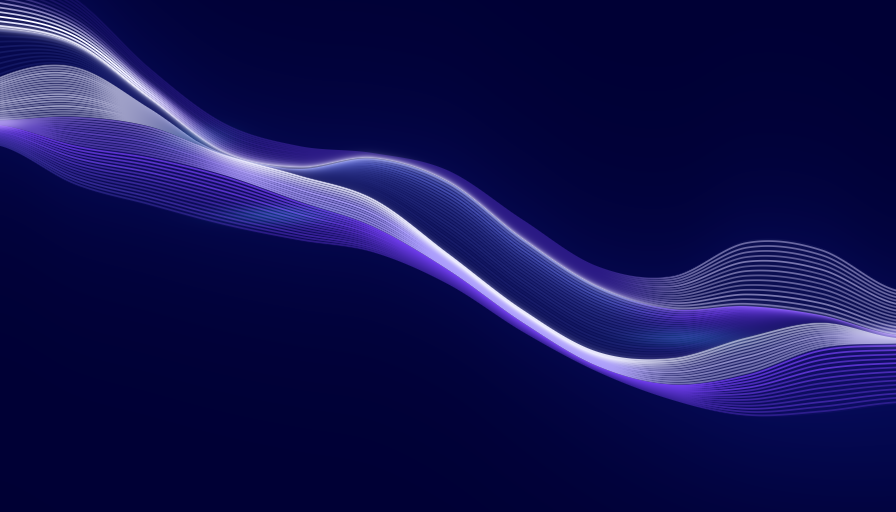
A Shadertoy shader for this background:

```glsl
// Flowing ribbons of fine luminous threads crossing a deep navy field.
// Five splines describe the flow; each ribbon fills the gap between two of
// them with evenly spread threads, so they glow where the gap narrows.

// Spline heights, measured down from the top, at even steps across the canvas
const float OUTER[13] = float[13](-.07, -.005, .132, .240, .285, .299, .333, .429, .520, .539, .470, .484, .564);
const float CREST[13] = float[13](.055, .087, .192, .297, .326, .308, .354, .466, .559, .603, .598, .616, .655);
const float STREAK[13] = float[13](.235, .228, .247, .302, .342, .388, .495, .605, .687, .699, .658, .630, .660);
const float BELLY[13] = float[13](.244, .283, .306, .342, .393, .443, .527, .630, .715, .751, .731, .680, .671);
const float HEM[13] = float[13](.285, .361, .402, .441, .470, .493, .555, .648, .726, .781, .813, .808, .790);

const vec3 VIOLET = vec3(.38, .19, .80);
const vec3 LILAC = vec3(.66, .60, .98);
const vec3 STEEL = vec3(.33, .37, .74);
const vec3 PALE = vec3(.87, .87, .97);
const vec3 TEAL = vec3(.08, .46, .62);

float hash(float n) {
    n = fract(n * .1031);
    n *= n + 33.33;
    return fract(n * (n + n));
}

float bump(float x, float center, float width) {
    float d = (x - center) / width;
    return exp(-d * d);
}

// Catmull-Rom interpolation
float spline(float k[13], float x) {
    int i = clamp(int(floor(x * 12.)), 0, 11);
    float f = x * 12. - float(i);
    float a = k[max(i - 1, 0)], b = k[i], c = k[i + 1], d = k[min(i + 2, 12)];
    return b + .5 * f * (c - a + f * (2. * a - 5. * b + 4. * c - d + f * (3. * (b - c) + d - a)));
}

// Thread coverage between two heights; t runs from 0 at the top to 1 below
float threads(float y, float top, float bottom, float count, float fill, out float t) {
    t = .5 + (y - .5 * (top + bottom)) / max(bottom - top, .006);
    float perPixel = length(vec2(dFdx(t), dFdy(t))) + 1e-5;
    float phase = t * count, aa = perPixel * count;
    float halfWidth = aa * iResolution.y * .0017;
    float line = clamp((halfWidth - abs(fract(phase) - .5)) / aa + .5, 0., 1.);
    line *= .6 + .4 * hash(floor(phase) + count);
    line = mix(line, min(1., 2. * halfWidth), smoothstep(.35, .8, aa));
    float inside = clamp(t / perPixel + .5, 0., 1.) * clamp((1. - t) / perPixel + .5, 0., 1.);
    t = clamp(t, 0., 1.);
    return inside * mix(line, 1., fill);
}

// Screen blending keeps overlapping light below white
void addLight(inout vec3 col, vec3 light) {
    col += (1. - col) * clamp(light, 0., 1.);
}

void mainImage(out vec4 fragColor, in vec2 fragCoord) {
    vec2 uv = fragCoord / iResolution.xy;
    float x = uv.x, y = 1. - uv.y, t;
    float outer = spline(OUTER, x), crest = spline(CREST, x), streak = spline(STREAK, x);
    float belly = spline(BELLY, x), hem = spline(HEM, x);
    float fan = crest + .095 * exp(-9.5 * x);
    float left = 1. - smoothstep(.12, .32, x), right = smoothstep(.66, .78, x);
    float middle = (1. - left) * (1. - right);

    // Navy field with a faint halo around the flow
    float away = max(max(outer - y, y - hem), 0.);
    vec3 col = vec3(0., 0., .205) + vec3(.015, .025, .085) * exp(-7. * away);
    col += vec3(.005, .015, .05) * bump(x, 1., .25) * bump(y, .85, .2);

    // Veil above the crest: white at the left, violet midway, a pale fan at the right
    float cover = threads(y, outer, crest, 14., .06, t);
    float gain = left * mix(.2, 1.2, smoothstep(.35, .75, t)) + middle * .4 + right * .62;
    addLight(col, mix(VIOLET, PALE, max(left * smoothstep(.2, .8, t), right * .85)) * cover * gain);

    // Dim threads in the opening below the left crest
    cover = threads(y, crest, fan, 9., .1, t);
    addLight(col, STEEL * cover * .22 * left);

    // Body between the two bright branches
    cover = threads(y, fan, streak, 22., .12 + .2 * middle, t);
    gain = left * .72 + middle * (.85 * exp(-2.6 * t) + .12) + right * (1.1 * exp(-2.5 * t) + .12);
    addLight(col, (PALE * left + mix(STEEL * 1.15, STEEL, t) * middle + VIOLET * right) * cover * gain);

    // Bright lower branch
    cover = threads(y, streak, belly, 12., .22, t);
    vec3 tint = mix(mix(PALE, LILAC, smoothstep(0., .6, t)), VIOLET, left * .65);
    addLight(col, mix(tint, PALE, right * .6) * cover * (.72 + .28 * middle));

    // Violet skirt thinning out toward the hem
    cover = threads(y, belly, hem, 14., .12, t);
    tint = mix(VIOLET * 1.15, mix(STEEL, VIOLET, .5), t * left);
    addLight(col, tint * cover * mix(1., .42, t));

    // White edges along the crest and the lower branch
    float crestGlow = exp(-abs(y - crest) / .005) * (.85 * left + .75 * middle + .2 * right);
    float streakGlow = exp(-abs(y - streak - .006) / .006) * .85 * bump(x, .58, .19);
    addLight(col, PALE * (crestGlow + streakGlow));

    // Teal tints and the glowing knots where threads gather
    float teal = bump(x, .31, .06) * bump(y, .42, .018) + bump(x, .77, .06) * bump(y, .66, .02);
    teal += .7 * bump(x, .22, .04) * bump(y, .27, .025);
    addLight(col, TEAL * teal * .38);
    float knots = bump(x, 0., .03) * bump(y, .24, .012) + bump(x, 1., .06) * bump(y, .655, .018);
    knots += .5 * bump(x, .28, .05) * bump(y, spline(CREST, x) + .01, .02);
    addLight(col, LILAC * knots * .7);

    fragColor = vec4(col, 1.);
}
```
